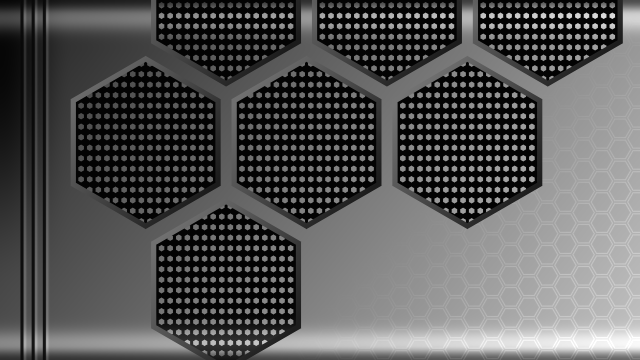
Write a WebGL 2 fragment shader that draws this background.

```glsl
#version 300 es
precision highp float;
// Brushed grey panel with bevelled hexagonal grilles, pinstripes and a faint honeycomb.

uniform vec2 u_resolution;
out vec4 fragColor;

// All lengths are in canvas heights.
const float GRILLE_APOTHEM = 0.2083;
const float RIM_WIDTH = 0.0145;
const vec2 GRILLE_STEP = vec2(0.4468, 0.3958);
const vec2 GRILLE_START = vec2(0.628, 1.0);
const vec2 DOT_STEP = vec2(0.0239, 0.0292);
const float DOT_APOTHEM = 0.0077;
const float COMB_SIZE = 0.0585;
const float STRIPE_START = 0.061;
const float STRIPE_STEP = 0.031;
const float STRIPE_HALF = 0.0042;
const float TOP_GLOW_Y = 0.949;
const float BOTTOM_GLOW_Y = 0.047;
const float GLOW_WIDTH = 0.036;
const vec3 GRILLE_BLACK = vec3(0.012);

// Signed distance to a hexagon with a corner at the top.
float hexagon(vec2 p, float apothem) {
    p = abs(p);
    return max(p.x, dot(p, vec2(0.5, 0.8660254))) - apothem;
}

// Smooth coverage of the inside of a distance field.
float fill(float d, float pixel) {
    return 1.0 - smoothstep(-0.6 * pixel, 0.6 * pixel, d);
}

float bell(float x, float width) {
    return exp(-x * x / (width * width));
}

// Distance inward from the nearest edge of a honeycomb with flat-topped cells.
float honeycomb(vec2 p) {
    vec2 period = vec2(1.0, 1.7320508);
    p = p.yx / COMB_SIZE;
    vec2 a = mod(p, period) - 0.5 * period;
    vec2 b = mod(p + 0.5 * period, period) - 0.5 * period;
    vec2 cell = dot(a, a) < dot(b, b) ? a : b;
    return -hexagon(cell, 0.5) * COMB_SIZE;
}

// Diagonal metal shading with bright bands near the top and bottom.
float panelShade(vec2 p) {
    float shade = 0.12 + 0.253 * p.x + 0.2 * (1.0 - p.y);
    float leftShadow = 1.0 - smoothstep(0.0, 0.2, p.x);
    shade *= 1.0 - 0.85 * leftShadow * smoothstep(0.2, 0.85, p.y);
    shade += 0.25 * bell(p.y - TOP_GLOW_Y, GLOW_WIDTH);
    shade += 0.22 * bell(p.y - BOTTOM_GLOW_Y, GLOW_WIDTH);
    float edge = min(p.y, 1.0 - p.y);
    return shade * mix(0.5, 1.0, smoothstep(0.0, 0.04, edge));
}

void main() {
    vec2 p = gl_FragCoord.xy / u_resolution.y;
    float pixel = 1.0 / u_resolution.y;
    float panel = panelShade(p);
    vec3 color = vec3(panel);

    // Honeycomb of double lines fading in toward the lower right.
    float inset = honeycomb(p);
    float lines = fill(abs(inset - 0.0035) - 0.0012, 1.5 * pixel);
    float combFade = smoothstep(0.8, 1.5, p.x + 1.0 - p.y - 0.9 + 0.0 * pixel);
    combFade = max(combFade, smoothstep(1.8, 2.45, p.x + 1.0 - p.y));
    color += 0.11 * lines * combFade;

    // Dark pinstripes with a light edge on the right.
    for (int i = 0; i < 3; i++) {
        float x = p.x - STRIPE_START - STRIPE_STEP * float(i);
        color += 0.13 * bell(x - 2.0 * STRIPE_HALF, STRIPE_HALF);
        color = mix(color, vec3(0.03), 0.9 * fill(abs(x) - STRIPE_HALF, pixel));
    }

    // Nearest grille: two rows of three and a single one below.
    vec2 local = vec2(9.0);
    float grille = 9.0;
    for (int row = 0; row < 3; row++) {
        int count = row < 2 ? 3 : 1;
        for (int col = 0; col < count; col++) {
            float stagger = row == 1 ? -0.5 : 0.0;
            vec2 cell = vec2(float(col) + stagger, -float(row));
            vec2 q = p - GRILLE_START - cell * GRILLE_STEP;
            float d = hexagon(q, GRILLE_APOTHEM);
            if (d < grille) {
                grille = d;
                local = q;
            }
        }
    }

    // Bevelled rim, lit from the upper left.
    float light = 0.5 + 0.5 * dot(local / GRILLE_APOTHEM, vec2(-0.72, 0.6));
    float rim = mix(0.12, 0.5, clamp(light, 0.0, 1.0)) * mix(0.75, 1.1, panel);
    color = mix(color, vec3(rim), fill(grille, pixel));

    // Black mesh whose hexagonal holes show the panel shade.
    vec2 dotCell = (fract(local / DOT_STEP) - 0.5) * DOT_STEP;
    float hole = fill(hexagon(dotCell, DOT_APOTHEM), pixel);
    float haze = 0.17 * bell(p.y - BOTTOM_GLOW_Y, 1.4 * GLOW_WIDTH);
    vec3 mesh = mix(GRILLE_BLACK + haze, vec3(panel + 0.06), hole);
    color = mix(color, mesh, fill(grille + RIM_WIDTH, pixel));

    fragColor = vec4(clamp(color, 0.0, 1.0), 1.0);
}
```
